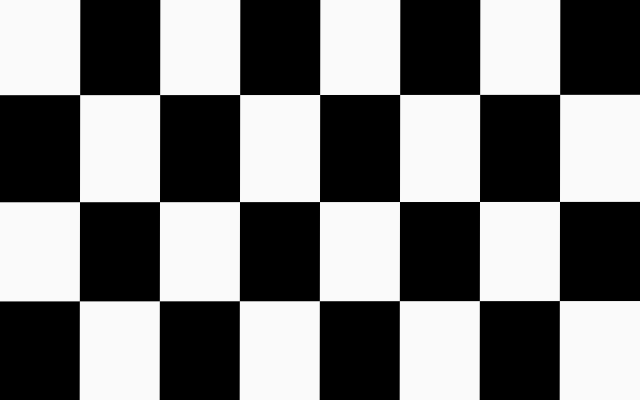
Reproduce this pattern procedurally as a Shadertoy shader.

```glsl
// A black and white checkerboard, eight columns by four slightly uneven rows.
// Each axis gives a smooth sign that flips at every edge; the product of the
// two signs picks the colour. A tiny shear leans the edges off true.

const float COLUMNS = 8.0;
const vec3 ROW_EDGES = vec3(0.2469, 0.4948, 0.7625); // heights, bottom to top
const float COLUMN_LEAN = 0.001; // sideways drift over the full height
const float ROW_TILT = 0.001;    // upward drift over the full width
const vec3 LIGHT = vec3(0.98);
const vec3 DARK = vec3(0.0);

// Turns a signed distance into -1..1, with a ramp one pixel wide.
float softSign(float dist, float pixel) {
    return clamp(2.0 * dist / pixel, -1.0, 1.0);
}

// Even columns are positive, odd columns negative.
float columnSign(float x, float pixel) {
    // Stay inside the outer columns so the lean never bares another one.
    float column = clamp(x * COLUMNS, 0.5, COLUMNS - 0.5);
    float wave = abs(mod(column - 0.5, 2.0) - 1.0) - 0.5;
    return softSign(wave, pixel * COLUMNS);
}

// The bottom row is positive; each edge above it flips the sign.
float rowSign(float y, float pixel) {
    float flips = 1.0;
    for (int i = 0; i < 3; i++) {
        flips *= softSign(ROW_EDGES[i] - y, pixel);
    }
    return flips;
}

void mainImage(out vec4 fragColor, in vec2 fragCoord) {
    vec2 uv = fragCoord / iResolution.xy;
    vec2 pixel = 1.0 / iResolution.xy;

    // Shear about the centre of the canvas.
    vec2 fromCentre = uv - 0.5;
    vec2 board = uv - fromCentre.yx * vec2(COLUMN_LEAN, ROW_TILT);

    float checker = columnSign(board.x, pixel.x) * rowSign(board.y, pixel.y);
    fragColor = vec4(mix(LIGHT, DARK, 0.5 + 0.5 * checker), 1.0);
}
```
